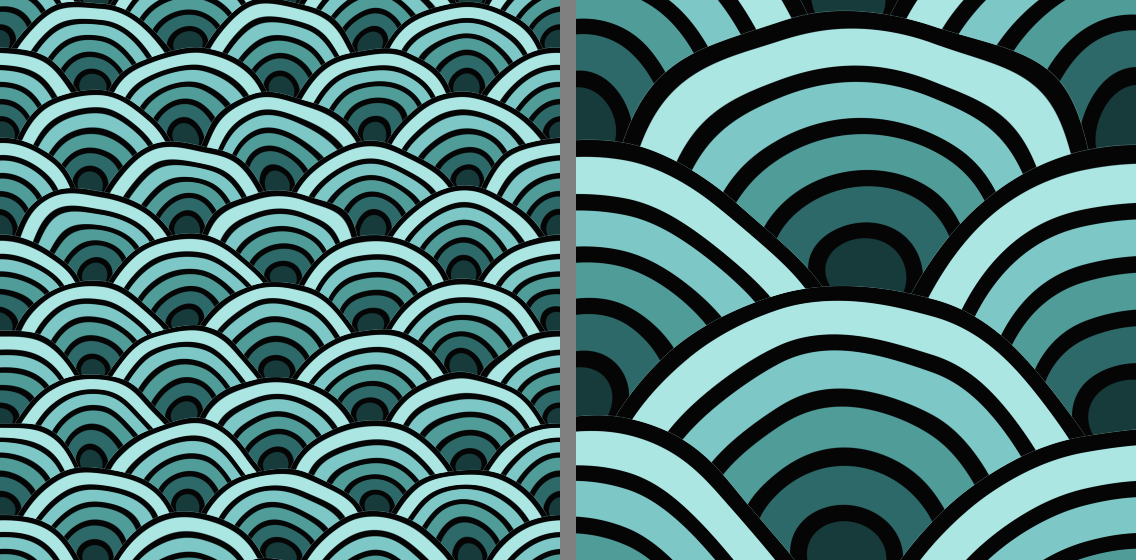
Left: the whole. Right: its middle third, enlarged.
This pattern is drawn by a WebGL 2 fragment shader. Its source:

```glsl
#version 300 es
precision highp float;
// Overlapping wave scales: 3 across by 12 staggered rows, each a stack of
// five teal bands ringed in black. Rows are painted from back to front, and
// a wrapping noise bends the plane so that every arc looks drawn by hand.

uniform vec2 u_resolution;
out vec4 fragColor;

const vec3 INK = vec3(0.02);
const vec3 BANDS[5] = vec3[5](
    vec3(0.09, 0.23, 0.23), vec3(0.18, 0.41, 0.41), vec3(0.31, 0.61, 0.60),
    vec3(0.49, 0.78, 0.78), vec3(0.67, 0.90, 0.89));

float hash(vec2 cell) {
    return fract(sin(dot(cell, vec2(127.1, 311.7))) * 43758.5453);
}

// Value noise from 0 to 1 that wraps after `period` cells
float wrappedNoise(vec2 p, float period, float seed) {
    vec2 i = floor(p), f = fract(p);
    f = f * f * (3.0 - 2.0 * f);
    vec2 a = mod(i, period) + seed;
    vec2 b = mod(i + 1.0, period) + seed;
    return mix(mix(hash(a), hash(vec2(b.x, a.y)), f.x),
               mix(hash(vec2(a.x, b.y)), hash(b), f.x), f.y);
}

// Hand-drawn wobble of the whole plane
vec2 wobble(vec2 p) {
    vec2 q = p * 11.0;
    return 0.018 * (vec2(wrappedNoise(q, 11.0, 3.0), wrappedNoise(q, 11.0, 41.0)) - 0.5);
}

// Colour of one scale at distance r from its centre
vec3 scaleColor(float r, float pixel) {
    float ring = (r - 0.028) / 0.0315;
    float nearest = clamp(round(ring), 0.0, 4.0);
    float lineDistance = abs(ring - nearest) * 0.0315;
    vec3 band = BANDS[int(clamp(ceil(ring), 0.0, 4.0))];
    return mix(INK, band, smoothstep(-0.7, 0.7, (lineDistance - 0.0049) / pixel));
}

void main() {
    vec2 p = gl_FragCoord.xy / u_resolution;
    float pixel = 1.0 / min(u_resolution.x, u_resolution.y);
    p += wobble(p);

    // Lower rows lie in front of higher ones
    float baseRow = floor((p.y - 0.0065) * 12.0);
    vec3 color = INK;
    for (int k = 1; k >= -1; k--) {
        float row = baseRow + float(k);
        float stagger = 0.5 * mod(row, 2.0);
        vec2 fromCenter = vec2((fract(p.x * 3.0 + stagger) - 0.5) / 3.0,
                               p.y - 0.0065 - row / 12.0);
        float r = length(fromCenter);
        float cover = smoothstep(-0.7, 0.7, (0.1589 - r) / pixel);
        color = mix(color, scaleColor(r, pixel), cover);
    }
    fragColor = vec4(color, 1.0);
}
```
